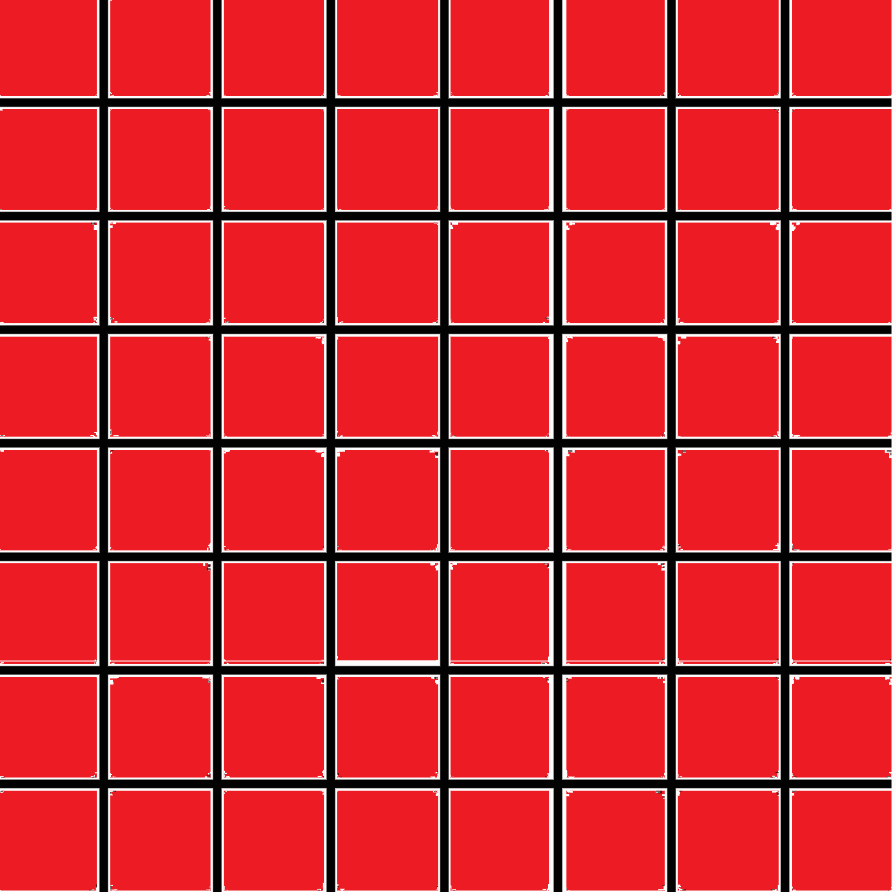
Write a Shadertoy shader that draws this pattern.

```glsl
// Red square tiles in a black grid, with thin white rims and chipped corners.
#define PITCH 0.1273              // tile spacing, in canvas heights
#define ORIGIN vec2(0.1163, 0.115) // first crossing, from the top left
#define LINE 0.038                // half width of black line, in tiles
#define RIM 0.057                 // outer reach of white rim, in tiles
#define RIM_VARY 0.008
#define WIDE_LINE 4.0             // grid line with the widest rims
#define SCRATCH_ROW 4.0           // row with a double lower rim
#define CHIPS 7
#define CHIP_REACH 0.055
#define MARGIN 0.995              // white strip starts here, in canvas widths
#define RED vec3(0.93, 0.11, 0.14)
#define BLACK vec3(0.012, 0.008, 0.008)

const vec3 WHITE = vec3(0.99);

float hash(vec2 p) {
    vec3 q = fract(p.xyx * vec3(0.1031, 0.1030, 0.0973));
    q += dot(q, q.yzx + 33.33);
    return fract((q.x + q.y) * q.z);
}

float box(vec2 p, vec2 halfSize) {
    vec2 d = abs(p) - halfSize;
    return max(d.x, d.y);
}

// Coverage of a shape whose inside is negative
float cover(float d, float aa) {
    return 1.0 - smoothstep(-0.5 * aa, 0.5 * aa, d);
}

// Small ragged rectangles scattered near one tile corner
vec2 cornerChips(vec2 p, vec2 seed, float wear, bool lower, float aa) {
    vec2 chips = vec2(0.0); // x: white, y: dark
    for (int i = 0; i < CHIPS; i++) {
        vec2 s = seed + 17.0 * float(i + 1);
        vec2 r = vec2(hash(s), hash(s + 5.3));
        vec2 size = mix(vec2(0.007), vec2(0.022, 0.014), vec2(hash(s + 9.1), hash(s + 2.7)));
        if (lower) size = r.x > 0.5 ? vec2(size.x, 0.006) : vec2(0.006, size.x);
        // Hug one of the two edges so that the corner wears in an L shape
        vec2 centre = CHIP_REACH * wear * r * (r.x > r.y ? vec2(1.0, 0.25) : vec2(0.25, 1.0));
        float chip = cover(box(p - centre, size * wear), aa);
        if (hash(s + 7.9) > 0.86) chips.y = max(chips.y, chip);
        else chips.x = max(chips.x, chip);
    }
    return chips;
}

void mainImage(out vec4 fragColor, in vec2 fragCoord) {
    vec2 p = vec2(fragCoord.x, iResolution.y - fragCoord.y) / iResolution.y;
    vec2 q = (p - ORIGIN) / PITCH;
    vec2 id = floor(q), f = fract(q);
    float aa = 1.0 / (iResolution.y * PITCH);

    // Fold the tile into its nearest corner
    vec2 corner = step(0.5, f);
    vec2 edge = min(f, 1.0 - f);
    bool lower = corner.y > 0.5;

    // Rim reach differs a little on each side of each line
    vec2 side = vec2(hash(vec2(id.x + 20.0, corner.x + 3.0)),
                     hash(vec2(id.y + 40.0, corner.y + 8.0)));
    vec2 reach = vec2(RIM) + RIM_VARY * (side - 0.4);
    if (id.x + corner.x == WIDE_LINE) reach.x += 0.017;

    // Tile face with its white rim
    vec2 inner = edge - reach;
    float rim = cover(min(inner.x, inner.y), aa);

    // Worn corners: light below, occasionally heavy above
    vec2 seed = id * 2.0 + corner + 50.0;
    float wear = hash(seed);
    wear = lower ? 0.4 + 0.6 * wear : 1.1 * smoothstep(0.3, 0.95, wear);
    wear *= id.y < 1.0 ? 0.65 : 1.0;
    vec2 chips = wear > 0.05 ? cornerChips(inner, seed, wear, lower, aa) : vec2(0.0);
    vec3 col = mix(RED, WHITE, max(rim, chips.x));
    col = mix(col, BLACK, 0.6 * chips.y * (1.0 - rim));

    // Scratched row: a second fine line, filled solid under one tile
    if (id.y == SCRATCH_ROW && lower) {
        bool filled = id.x == 2.0;
        float scratch = filled ? edge.y - 0.088 : abs(edge.y - 0.082) - 0.005;
        col = mix(col, WHITE, cover(scratch, aa) * (filled ? 1.0 : 0.8));
    }

    // Black lines with softly greyed edges
    float line = min(edge.x, edge.y) - LINE;
    col = mix(col, BLACK, cover(line, max(aa, 0.015)));

    // Blank strip at the right border
    float strip = MARGIN - fragCoord.x / iResolution.x;
    col = mix(col, WHITE, cover(strip, 1.0 / iResolution.x));
    fragColor = vec4(col, 1.0);
}
```
